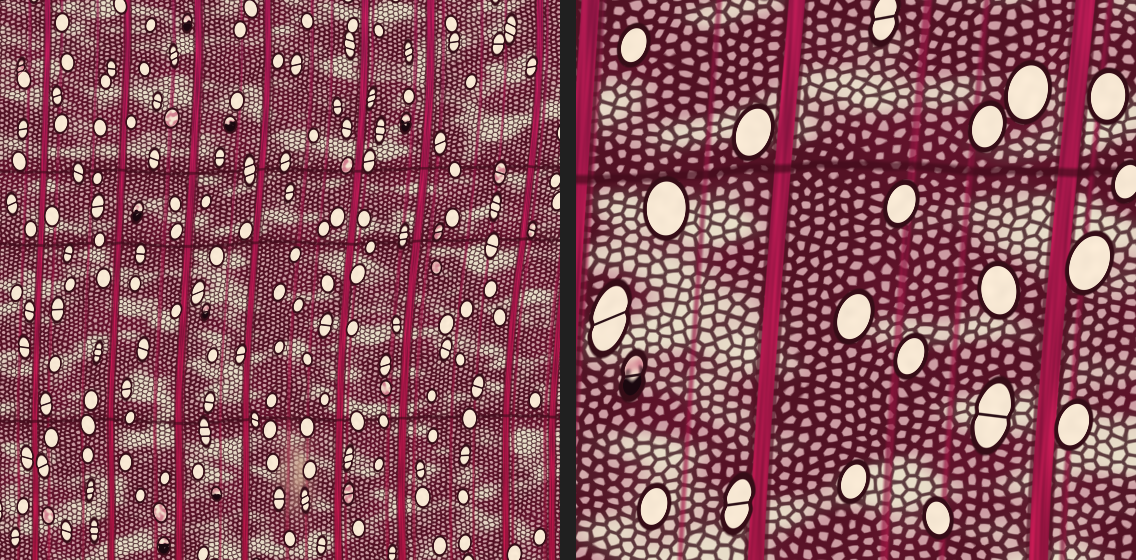
Left, the full canvas; right, a detail of the centre.
Write a Shadertoy shader that draws this texture.

```glsl
// Stained hardwood cross-section: fine cell mesh, crimson rays, growth rings and pale open vessels.
#define CELLS vec2(118.0, 124.0)
#define RAYS 7.4
#define RAY_HALF_WIDTH 0.0088
#define THIN_RAYS 17.0
#define VESSELS 15.0
#define VESSEL_RADIUS vec2(0.0108, 0.0138)
#define RING_HEIGHTS vec3(0.25, 0.565, 0.695)
#define WALL_RED vec3(0.32, 0.07, 0.14)
#define WALL_PALE vec3(0.37, 0.24, 0.25)
#define LUMEN_PINK vec3(0.80, 0.61, 0.64)
#define CRIMSON vec3(0.64, 0.08, 0.25)
#define CREAM vec3(0.97, 0.91, 0.83)

vec2 hash2(vec2 p) {
    vec3 q = fract(vec3(p.xyx) * vec3(0.1031, 0.1030, 0.0973));
    q += dot(q, q.yzx + 33.33);
    return fract((q.xx + q.yz) * q.zy);
}

float corner(vec2 id, vec2 f) {
    return dot(hash2(id + 71.0) * 2.0 - 1.0, f);
}

float gradientNoise(vec2 p) {
    vec2 i = floor(p), f = fract(p), s = f * f * (3.0 - 2.0 * f), e = vec2(1.0, 0.0);
    float low = mix(corner(i, f), corner(i + e, f - e), s.x);
    float high = mix(corner(i + e.yx, f - e.yx), corner(i + 1.0, f - 1.0), s.x);
    return mix(low, high, s.y);
}

// Signed distance to the nearest of a row of irregularly spaced upright bands
float bandDistance(float x, float count, float halfWidth, float seed) {
    float nearest = 1.0;
    for (int i = -1; i <= 1; i++) {
        float id = floor(x * count) + float(i);
        vec2 h = hash2(vec2(id + 20.0, seed));
        float centre = (id + 0.5 + 0.55 * (h.x - 0.5)) / count;
        nearest = min(nearest, abs(x - centre) - halfWidth * mix(0.5, 1.0, h.y));
    }
    return nearest;
}

// Distance from the wall line between the two closest cells of a staggered mesh
float cellInterior(vec2 p) {
    vec2 base = floor(p);
    float first = 9.0, second = 9.0;
    for (int j = -1; j <= 1; j++)
    for (int i = -1; i <= 1; i++) {
        vec2 id = base + vec2(i, j);
        vec2 centre = id + 0.5 + 0.42 * (hash2(id + 50.0) - 0.5);
        centre.y += 0.5 * mod(id.x, 2.0) - 0.25;
        float d = length(p - centre);
        second = min(second, max(first, d));
        first = min(first, d);
    }
    return 0.5 * (second - first);
}

// Paints the vessel nearest to p: one to three stacked chambers with dark rims
vec3 paintVessels(vec3 color, vec2 p, float px) {
    float d = 1.0, chambers = 1.0, content = 0.0, tilt = 0.0;
    vec2 local = vec2(0.0), radius = vec2(1.0);
    for (int j = -1; j <= 1; j++)
    for (int i = -1; i <= 1; i++) {
        vec2 id = floor(p * VESSELS) + vec2(i, j);
        vec2 place = hash2(id + 130.0), form = hash2(id + 310.0), kind = hash2(id + 570.0);
        vec2 centre = (id + 0.5 + 0.75 * (place - 0.5)) / VESSELS;
        float n = 1.0 + step(0.6, kind.x) + step(0.92, kind.x);
        vec2 r = VESSEL_RADIUS * mix(0.68, 1.12, form.x) * vec2(1.0 - 0.1 * (n - 1.0), 0.85 + 0.25 * n);
        if (bandDistance(centre.x, RAYS, RAY_HALF_WIDTH, 3.0) < r.x * 0.8 || form.y > 0.96) continue;
        vec2 q = p - centre;
        q.x += q.y * (form.y - 0.5) * 0.3;
        float dist = (length(q / r) - 1.0) * r.x;
        if (dist < d) {
            d = dist; local = q; radius = r; chambers = n;
            content = kind.y; tilt = place.x - 0.5;
        }
    }
    float level = (local.y / radius.y * 0.5 + 0.5 + 0.25 * tilt * local.x / radius.x) * chambers;
    float split = abs(level - clamp(round(level), 1.0, max(1.0, chambers - 1.0))) * 2.0 * radius.y / chambers;
    if (chambers < 1.5) split = 1.0;
    d += 0.0016 * exp(-split * split / 0.000012);

    float lump = gradientNoise(p * 130.0);
    vec3 fill = CREAM * (1.0 + 0.04 * lump);
    fill = mix(fill, vec3(0.82, 0.50, 0.56), step(0.88, content) * smoothstep(-0.3, 0.3, lump));
    float clot = smoothstep(-0.2, 0.1, lump - local.y / radius.y * 0.7);
    fill = mix(fill, vec3(0.10, 0.03, 0.06), step(0.955, content) * clot);
    fill = mix(vec3(0.17, 0.06, 0.09), fill, smoothstep(0.0003, 0.0007 + px, split));
    color = mix(color, vec3(0.21, 0.05, 0.09), 1.0 - smoothstep(0.0012, 0.0018 + px, d));
    return mix(color, fill, 1.0 - smoothstep(-0.5 * px, 0.5 * px, d + 0.0005));
}

void mainImage(out vec4 fragColor, in vec2 fragCoord) {
    float px = 1.0 / iResolution.y;
    vec2 uv = fragCoord * px;

    // Lean and sway shared by all the upright tissue
    vec2 p = uv;
    p.x -= (0.018 + 0.045 * uv.x) * smoothstep(0.2, 0.95, uv.y);
    p.x += 0.004 * gradientNoise(uv * vec2(3.0, 5.0));
    float rays = bandDistance(p.x, RAYS, RAY_HALF_WIDTH, 3.0);
    float thinRays = bandDistance(p.x, THIN_RAYS, 0.0024, 9.0);

    // Growth rings and horizontal patches of pale tissue
    float wave = 0.022 * gradientNoise(vec2(uv.x * 5.0, 2.5)) + 0.003 * gradientNoise(uv * 40.0);
    vec3 toRings = abs(uv.y + wave - RING_HEIGHTS);
    float ring = min(toRings.x, min(toRings.y, toRings.z));
    float late = exp(-ring * ring / 0.0002);
    float patches = gradientNoise(p * vec2(9.0, 21.0)) + 0.6 * gradientNoise(p * vec2(22.0, 46.0) + 7.0);
    float pale = smoothstep(-0.12, 0.38, patches - 0.3 * late);

    // Cell mesh
    vec2 mesh = p * CELLS + 0.7 * vec2(gradientNoise(p * 24.0), gradientNoise(p * 24.0 + 40.0));
    float wall = mix(0.22, 0.12, pale) + 0.06 * late;
    float soft = 0.04 + 0.5 * px * CELLS.x;
    float lumen = smoothstep(wall - soft, wall + soft, cellInterior(mesh));
    float stain = smoothstep(-0.2, 0.4, gradientNoise(p * vec2(14.0, 11.0) + 19.0));
    vec3 wallColor = mix(mix(WALL_RED, vec3(0.44, 0.08, 0.20), 0.6 * stain), WALL_PALE, pale);
    vec3 lumenColor = mix(LUMEN_PINK, vec3(0.91, 0.87, 0.79), pale);
    vec3 color = mix(wallColor, lumenColor, lumen);

    // Rays with lengthwise streaks, then the ring lines across them
    float streak = gradientNoise(p * vec2(420.0, 16.0));
    vec3 rayColor = CRIMSON * (1.0 + 0.45 * streak) + vec3(0.0, 0.02, 0.07) * uv.y;
    color = mix(color, rayColor * 0.9, 0.65 * (1.0 - smoothstep(-0.001, 0.001 + px, thinRays)));
    color = mix(color, WALL_RED, 0.7 * (1.0 - smoothstep(0.0005, 0.0015 + px, rays)));
    color = mix(color, rayColor, 1.0 - smoothstep(-px, px, rays + 0.0008));
    color = mix(color, vec3(0.25, 0.04, 0.10), 0.65 * (1.0 - smoothstep(0.001, 0.004, ring)));

    // Blurred pale smudge
    vec2 smudge = (uv - vec2(0.53, 0.15)) / vec2(0.028, 0.06);
    float haze = exp(-dot(smudge, smudge)) * (0.65 + 0.7 * gradientNoise(uv * 55.0));
    color = mix(color, vec3(0.80, 0.66, 0.57), clamp(haze, 0.0, 0.8));

    fragColor = vec4(paintVessels(color, p, px), 1.0);
}
```
